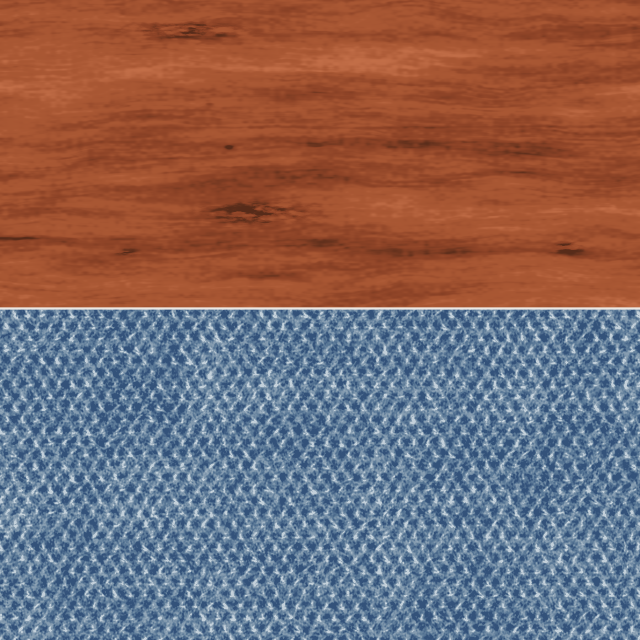
Give the GLSL for this texture, as a WebGL 1 fragment shader.

```glsl
precision highp float;
// Polished red wood above a blue woven cloth, parted by a thin pale line.
// The wood is warped, stretched noise with soft bands and a few knots;
// the cloth is a staggered lattice of dark hollows and bright curved tufts.

uniform vec2 u_resolution;

const float SEAM = 0.518;

float hash(vec2 p) {
  vec3 q = fract(vec3(p.xyx) * 0.1031);
  q += dot(q, q.yzx + 33.33);
  return fract((q.x + q.y) * q.z);
}

float noise(vec2 p) {
  vec2 i = floor(p), f = fract(p);
  f = f * f * (3.0 - 2.0 * f);
  return mix(mix(hash(i), hash(i + vec2(1.0, 0.0)), f.x),
             mix(hash(i + vec2(0.0, 1.0)), hash(i + vec2(1.0)), f.x), f.y);
}

float fbm(vec2 p) {
  float sum = 0.0, amp = 0.5;
  for (int i = 0; i < 5; i++) {
    sum += amp * noise(p);
    p = p * 2.03 + vec2(17.3, 9.1);
    amp *= 0.5;
  }
  return sum;
}

// Soft elliptical spot, one at its centre
float spot(vec2 p, vec2 center, vec2 size) {
  vec2 d = (p - center) / size;
  return exp(-dot(d, d));
}

// Ragged dark knot drawn out along the grain
float knot(vec2 p, vec2 center, vec2 size) {
  float ragged = fbm(vec2(p.x * 34.0, p.y * 150.0));
  return spot(p, center, size) * smoothstep(0.28, 0.62, ragged);
}

// Four-step colour ramp over 0..1
vec3 ramp(float t, vec3 a, vec3 b, vec3 c, vec3 d) {
  vec3 low = mix(a, b, smoothstep(0.0, 0.36, t));
  return mix(mix(low, c, smoothstep(0.3, 0.65, t)), d, smoothstep(0.65, 1.0, t));
}

vec3 wood(vec2 p) {
  // Bend the grain before sampling it
  float bend = fbm(p * vec2(3.5, 8.0) + 3.0) - 0.5;
  vec2 g = p + vec2(0.0, 0.055 * bend);
  float broad = fbm(g * vec2(2.0, 15.0) + 7.0);
  float streak = fbm(g * vec2(5.0, 65.0) + 21.0);
  float figure = fbm(g * vec2(13.0, 60.0) + 60.0);
  float fine = noise(g * vec2(22.0, 260.0)) + noise(p * vec2(120.0, 230.0));
  float tone = 0.55 + 0.70 * (broad - 0.48) + 0.70 * (streak - 0.48);
  tone += 0.24 * (figure - 0.48) + 0.17 * (fine - 1.0);

  // Wide light and dark areas
  tone += 0.16 * spot(p, vec2(0.25, 0.885), vec2(0.50, 0.035));
  tone += 0.12 * spot(p, vec2(0.45, 0.565), vec2(0.70, 0.022));
  tone -= 0.20 * spot(p, vec2(0.80, 0.945), vec2(0.45, 0.018));
  tone -= 0.22 * spot(p, vec2(0.78, 0.772), vec2(0.28, 0.026));
  tone -= 0.15 * spot(p, vec2(0.35, 0.625), vec2(0.32, 0.022));

  // Thin dark grain lines
  vec2 w = p + vec2(0.0, 0.004 * (noise(vec2(p.x * 7.0, 2.0)) - 0.5));
  tone -= 0.20 * spot(w, vec2(0.58, 0.802), vec2(0.42, 0.0025));
  tone -= 0.28 * spot(w, vec2(0.02, 0.629), vec2(0.10, 0.0022));

  // Knots and cracks
  tone -= 0.75 * knot(p, vec2(0.405, 0.667), vec2(0.075, 0.015));
  tone -= 0.80 * knot(p, vec2(0.889, 0.614), vec2(0.024, 0.009));
  tone -= 0.55 * knot(p, vec2(0.290, 0.952), vec2(0.085, 0.014));
  tone -= 0.45 * knot(p, vec2(0.195, 0.606), vec2(0.020, 0.006));
  tone -= 0.55 * spot(p, vec2(0.358, 0.770), vec2(0.007, 0.004));
  tone -= 0.40 * spot(p, vec2(0.328, 0.837), vec2(0.008, 0.003));
  return ramp(tone, vec3(0.34, 0.17, 0.10), vec3(0.55, 0.26, 0.15),
              vec3(0.66, 0.34, 0.20), vec3(0.76, 0.43, 0.28));
}

vec3 cloth(vec2 p) {
  vec2 q = vec2(p.x * 44.0, (SEAM - p.y) * 55.0);
  q += 0.22 * (vec2(noise(q * 0.5), noise(q * 0.5 + 40.0)) - 0.5);
  float hollow = 0.0, tuft = 0.0;

  // Gather hollows and tufts from the nearby staggered cells
  for (int j = -1; j <= 1; j++) {
    float row = floor(q.y) + float(j);
    float shift = 0.5 * mod(row, 2.0);
    for (int i = -1; i <= 1; i++) {
      vec2 cell = vec2(floor(q.x - shift) + float(i), row);
      float pick = hash(cell + 11.0), turn = hash(cell + 57.0);
      vec2 d = q - cell - vec2(shift + 0.5, 0.5);
      hollow = max(hollow, exp(-6.5 * dot(d, d)) * (0.8 + 0.4 * pick));
      vec2 s = d - vec2(0.48, 0.12 * (pick - 0.5));
      float bow = s.x + (turn - 0.5) * 1.7 * s.y - 0.7 * s.y * s.y;
      float upright = exp(-55.0 * bow * bow - 7.0 * s.y * s.y);
      float sag = s.y - 0.2 + (0.5 - pick) * 0.8 * s.x + 0.6 * s.x * s.x;
      float level = exp(-70.0 * sag * sag - 12.0 * s.x * s.x);
      tuft = max(tuft, max(upright * (0.5 + 0.5 * pick), level * (1.0 - 0.5 * turn)));
    }
  }

  // Fibres, uneven threads, faded patches and one worn upright strip
  float fibre = noise(vec2(q.x * 8.0 + q.y * 3.0, q.y * 5.0 - q.x * 3.0));
  fibre += noise(vec2(q.x * 8.0 - q.y * 3.0, q.y * 5.0 + q.x * 3.0) + 90.0);
  float threads = noise(vec2(q.x * 2.0, q.y * 0.12)) + noise(vec2(q.x * 0.1, q.y) + 30.0);
  float patches = fbm(p * vec2(9.0, 7.0) + 5.0) - 0.48;
  float strip = exp(-pow((p.x - 0.597) / 0.014, 2.0));
  float tone = 0.45 - 0.47 * hollow + 0.72 * tuft + 0.46 * (fibre - 1.0);
  tone += 0.24 * patches + 0.14 * (threads - 1.0) + 0.08 * strip;
  return ramp(tone, vec3(0.20, 0.32, 0.48), vec3(0.35, 0.47, 0.59),
              vec3(0.52, 0.61, 0.69), vec3(0.77, 0.82, 0.86));
}

void main() {
  vec2 p = gl_FragCoord.xy / u_resolution;
  float px = 1.0 / u_resolution.y;
  vec3 color = mix(cloth(p), wood(p), smoothstep(-px, px, p.y - SEAM));
  float line = 1.0 - smoothstep(0.0006, 0.0006 + 1.5 * px, abs(p.y - SEAM));
  gl_FragColor = vec4(mix(color, vec3(0.93, 0.91, 0.89), line), 1.0);
}
```
